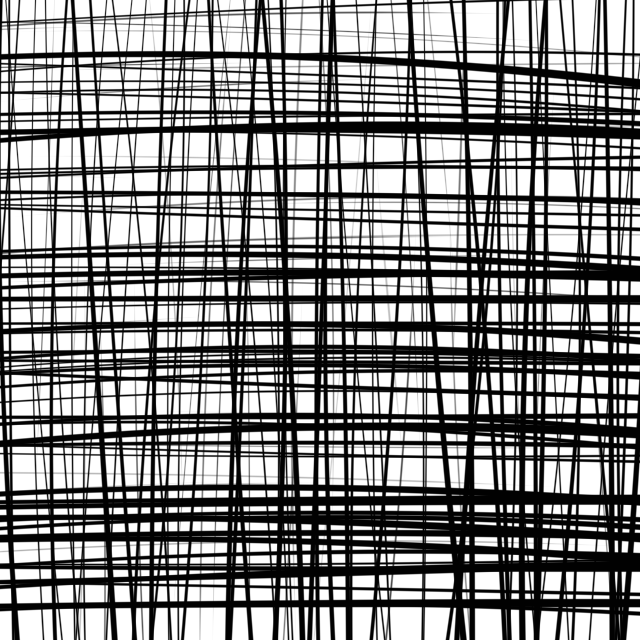
Write a Shadertoy shader that draws this pattern.

```glsl
// Crosshatch of long, slightly bent black ink strokes on white paper

vec4 hash4(float n) {
    vec4 p = fract(n * vec4(0.1031, 0.1030, 0.0973, 0.1099));
    p += dot(p, p.wzxy + 33.33);
    return fract((p.xxyz + p.yzzw) * p.zywx);
}

// Share of paper left bare by one family of strokes running along p.x.
// span: first and last position across, widths: thinnest and boldest stroke,
// tilt: spread of the slopes, bow: lowest and highest curvature.
float bareAfterStrokes(vec2 p, float seed, vec2 span, vec2 widths, float tilt, vec2 bow) {
    const float COUNT = 84.0;
    float soft = max(0.0014, 0.7 / iResolution.y);
    float bare = 1.0;
    float x = p.x - 0.5;

    for (float i = 0.0; i < COUNT; i++) {
        vec4 place = hash4(i * 1.37 + seed);
        vec4 style = hash4(i * 2.71 + seed + 251.0);

        // Centre line: loose spacing, slope and a shallow arc
        float slot = (i + 0.5 + 3.0 * (place.x - 0.5)) / COUNT;
        float slope = tilt * (place.y - 0.5) * (0.5 + abs(place.y - 0.5));
        float centre = mix(span.x, span.y, slot) + slope * x
                     + mix(bow.x, bow.y, place.z) * (x * x - 0.06);

        // Pressure grows along the stroke
        float width = mix(widths.x, widths.y, style.x * style.x);
        width *= mix(0.75, 1.25, clamp(p.x + 0.4 * (place.w - 0.5), 0.0, 1.0));
        float opacity = 1.0;

        // Some strokes are faint hairlines with tapered ends
        if (style.y < 0.3) {
            float start = mix(-0.5, 0.45, style.z);
            float end = start + mix(0.55, 1.3, style.w);
            float taper = smoothstep(start, start + 0.25, p.x)
                        * (1.0 - smoothstep(end - 0.25, end, p.x));
            width = mix(0.0012, 0.003, style.x) * taper;
            opacity = mix(0.2, 0.75, place.w) * taper;
        }

        float edge = abs(p.y - centre) - 0.5 * width;
        bare *= 1.0 - opacity * (1.0 - smoothstep(-soft, soft, edge));
    }
    return bare;
}

void mainImage(out vec4 fragColor, in vec2 fragCoord) {
    vec2 uv = fragCoord / iResolution.xy;

    // Bold level strokes, then finer and steeper upright ones drawn downwards
    float level = bareAfterStrokes(uv, 17.0, vec2(0.05, 0.99),
                                   vec2(0.0028, 0.0115), 0.09, vec2(-0.085, 0.015));
    float upright = bareAfterStrokes(vec2(1.0 - uv.y, uv.x), 613.0, vec2(0.0, 1.0),
                                     vec2(0.0018, 0.0088), 0.19, vec2(-0.06, 0.06));

    vec3 ink = vec3(0.005);
    vec3 paper = vec3(1.0);
    fragColor = vec4(mix(ink, paper, level * upright), 1.0);
}
```
